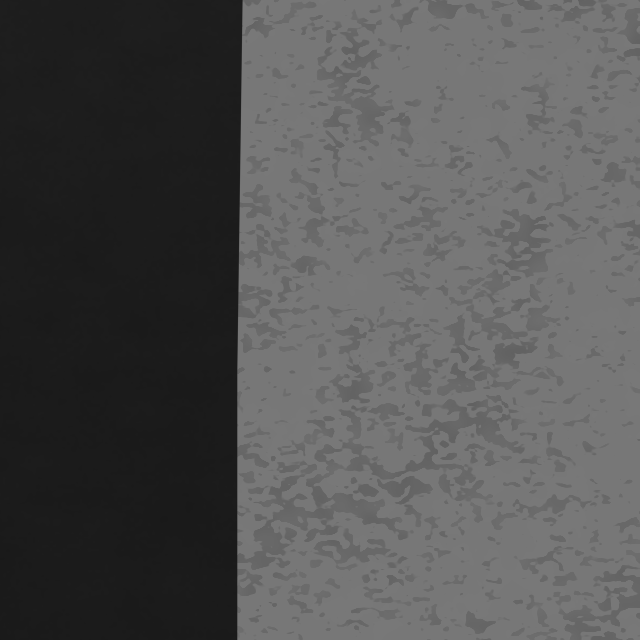
A WebGL 1 fragment shader for this texture map:

```glsl
precision highp float;

uniform vec2 u_resolution;

float hash(vec2 p) {
  return fract(sin(dot(p, vec2(127.1, 311.7))) * 43758.5453);
}

float noise(vec2 p) {
  vec2 cell = floor(p);
  vec2 f = fract(p);
  f = f * f * (3.0 - 2.0 * f);
  float low = mix(hash(cell), hash(cell + vec2(1.0, 0.0)), f.x);
  float high = mix(hash(cell + vec2(0.0, 1.0)), hash(cell + vec2(1.0, 1.0)), f.x);
  return mix(low, high, f.y);
}

float fbm(vec2 p) {
  float sum = 0.0;
  float amplitude = 0.5;
  for (int i = 0; i < 4; i++) {
    sum += amplitude * noise(p);
    p = mat2(1.6, 1.2, -1.2, 1.6) * p + 17.3;
    amplitude *= 0.5;
  }
  return sum / 0.9375;
}

// Soft region where the pitting gathers
float cluster(vec2 p, vec2 center, vec2 radius) {
  vec2 d = (p - center) / radius;
  return exp(-dot(d, d));
}

float pitDensity(vec2 p) {
  float density = 0.65 * (fbm(p * 11.0 + 4.0) - 0.5);
  density += 0.10 * cluster(p, vec2(0.548, 0.895), vec2(0.05, 0.04));
  density += 0.10 * cluster(p, vec2(0.52, 0.74), vec2(0.05, 0.13));
  density += 0.08 * cluster(p, vec2(0.72, 0.54), vec2(0.12, 0.07));
  density += 0.10 * cluster(p, vec2(0.46, 0.22), vec2(0.07, 0.05));
  density += 0.10 * cluster(p, vec2(0.84, 0.22), vec2(0.08, 0.07));
  density += 0.07 * cluster(p, vec2(0.41, 0.48), vec2(0.05, 0.06));
  density -= 0.07 * cluster(p, vec2(0.97, 0.53), vec2(0.08, 0.18));
  density -= 0.07 * cluster(p, vec2(0.45, 0.10), vec2(0.10, 0.06));
  return density;
}

vec3 stone(vec2 p) {
  // Small flattened pits, bent by a coarser noise
  vec2 q = p + 0.010 * (vec2(noise(p * 45.0), noise(p * 45.0 + 31.0)) - 0.5);
  float grain = 0.65 * noise(q * vec2(72.0, 112.0))
              + 0.35 * noise(q * vec2(135.0, 190.0) + 9.0);
  float density = pitDensity(p);
  float pits = smoothstep(0.60, 0.68, grain + density);
  float depth = 0.035 + 0.035 * noise(p * 38.0 + 5.0) + 0.08 * max(density, 0.0);
  float shade = 0.468 + 0.006 * (fbm(p * 20.0) - 0.5);
  return vec3(shade - pits * depth);
}

vec3 darkPanel(vec2 p) {
  float mottling = 0.012 * (fbm(p * vec2(14.0, 22.0)) - 0.5);
  float fineGrain = 0.004 * (noise(p * 150.0) - 0.5);
  return vec3(0.105 + 0.010 * smoothstep(0.4, 1.0, p.y) + mottling + fineGrain);
}

void main() {
  vec2 p = gl_FragCoord.xy / u_resolution;

  // Upright seam that leans right in its upper part
  float seam = 0.3708 + 0.0142 * max(p.y - 0.42, 0.0);
  float soft = 0.7 / u_resolution.x;
  float side = smoothstep(-soft, soft, p.x - seam);

  gl_FragColor = vec4(mix(darkPanel(p), stone(p), side), 1.0);
}
```
